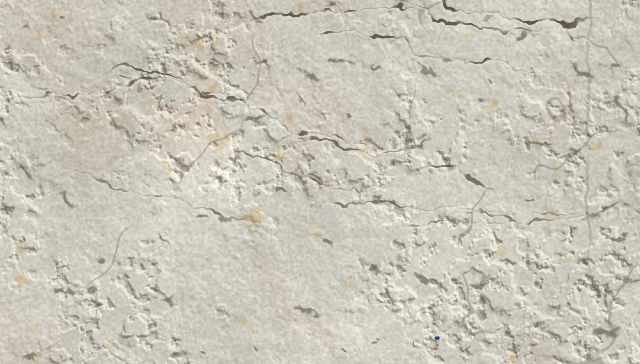
Write a Shadertoy shader that draws this texture.

```glsl
float hash(vec2 cell) {
    uvec2 u = uvec2(ivec2(cell) + 4096);
    uint h = u.x * 1597334673u ^ u.y * 3812015801u;
    h = (h ^ (h >> 15)) * 2246822519u;
    h ^= h >> 13;
    return float(h & 65535u) / 65535.0;
}

float noise(vec2 p) {
    vec2 c = floor(p), f = fract(p);
    f = f * f * (3.0 - 2.0 * f);
    float low = mix(hash(c), hash(c + vec2(1, 0)), f.x);
    float high = mix(hash(c + vec2(0, 1)), hash(c + vec2(1, 1)), f.x);
    return mix(low, high, f.y);
}

// Each octave is turned so that no lattice direction shows
float fbm(vec2 p) {
    float sum = 0.0, amp = 0.53;
    for (int i = 0; i < 4; i++) {
        p = mat2(1.6, 1.2, -1.2, 1.6) * p + 17.3;
        sum += amp * noise(p * 0.5);
        amp *= 0.5;
    }
    return sum;
}

// Plaster height: soft swells, ragged chips, small pits and grit
float relief(vec2 p) {
    float rough = 0.2 + 0.8 * smoothstep(0.38, 0.62, fbm(p * 5.0 + 3.0));
    float chips = smoothstep(0.5, 0.64, fbm(p * 19.0));
    float pits = smoothstep(0.56, 0.74, fbm(p * 31.0 + 9.0));
    return 0.55 * fbm(p * 12.0) + rough * (0.36 * chips - 0.38 * pits) + 0.1 * fbm(p * 75.0);
}

// Long broken cracks drifting down to the right: x = dark line, y = lit lower lip
vec2 cracks(vec2 p, float px) {
    vec2 result = vec2(0);
    vec2 q = p + 0.13 * (vec2(fbm(p * 5.0), fbm(p * 5.0 + 70.0)) - 0.5);
    q.y += 0.035 * (fbm(p * 21.0) - 0.5) + 0.01 * (noise(p * 75.0) - 0.5);
    for (int i = 0; i < 10; i++) {
        float id = float(i);
        float start = 1.3 * hash(vec2(id, 3)) - 0.1;
        float span = 0.35 + 0.6 * hash(vec2(id, 8));
        float along = (q.x - start) / span;
        float tilt = -0.42 * hash(vec2(id, 12)) + 0.06;
        float d = q.y - (1.03 - 0.072 * id + tilt * (q.x - start));
        float ends = smoothstep(0.0, 0.1, along) * smoothstep(1.0, 0.8, along);
        float fade = ends * mix(1.0, 0.6, id / 9.0);
        float open = smoothstep(0.35, 0.75, noise(p * 30.0 + id * 7.0));
        float width = 0.0032 * open * fade;
        float line = 1.0 - smoothstep(width, width + 0.002 + 0.5 * px, abs(d));
        float lip = smoothstep(-0.015, -0.006, d) * smoothstep(0.0, -0.004, d);
        result = max(result, fade * vec2(line * (0.3 + 0.7 * open), lip));
    }
    return result;
}

// Scattered ragged gouges, one candidate per cell
float gouges(vec2 p) {
    float dark = 0.0;
    vec2 q = p + 0.04 * (vec2(fbm(p * 32.0), fbm(p * 32.0 + 30.0)) - 0.5);
    vec2 cell = floor(q * 8.0);
    for (int k = 0; k < 9; k++) {
        vec2 c = cell + vec2(k % 3 - 1, k / 3 - 1);
        vec2 center = (c + 0.15 + 0.7 * vec2(hash(c + 50.0), hash(c + 90.0))) / 8.0;
        float size = hash(c + 130.0), angle = mix(-1.0, 0.2, hash(c + 170.0));
        vec2 v = mat2(cos(angle), -sin(angle), sin(angle), cos(angle)) * (q - center);
        float d = length(v / mix(vec2(0.010, 0.004), vec2(0.042, 0.009), size * size * size));
        d += 1.8 * (fbm(p * 55.0) - 0.5);
        dark = max(dark, step(0.5, hash(c + 210.0)) * smoothstep(1.3, 0.3, d));
    }
    return dark;
}

void mainImage(out vec4 fragColor, in vec2 fragCoord) {
    vec2 p = fragCoord / iResolution.y;
    float px = 1.0 / iResolution.y;

    // Raking sun from the upper right, with short cast shadows
    vec2 sun = vec2(0.0026, 0.0040);
    float height = relief(p), shadow = 0.0;
    float slope = height - relief(p + sun);
    for (float k = 2.0; k < 5.0; k++)
        shadow = max(shadow, relief(p + sun * k) - height - 0.05 * k);
    float tone = 0.775 + clamp(2.3 * slope, -0.4, 0.25) - min(1.1 * shadow, 0.4);
    tone += 0.34 * (fbm(p * 3.0 + 20.0) - 0.5) + 0.2 * (noise(p * 160.0) - 0.5);
    vec3 color = mix(vec3(0.50, 0.47, 0.40), vec3(0.81, 0.80, 0.76), min(tone / 0.775, 1.0));
    color = mix(color, vec3(0.91, 0.90, 0.85), max(tone - 0.775, 0.0) / 0.225);

    // Faint rose stain and sparse ochre weathering
    vec2 stain = (p - vec2(0.45, 0.7)) * vec2(4, 9);
    float rose = 0.8 * exp(-dot(stain, stain)) * smoothstep(0.3, 0.6, fbm(p * 11.0));
    rose += 0.2 * smoothstep(0.5, 0.7, fbm(p * 4.0 + 60.0));
    color *= mix(vec3(1), vec3(1.0, 0.94, 0.91), rose);
    float ochre = smoothstep(0.68, 0.9, fbm(p * 19.0 + 110.0));
    color *= mix(vec3(1), vec3(0.97, 0.89, 0.74), ochre);

    // Wandering hairlines and an upright grey seam on the right
    float hair = abs(fbm(p * 2.6 + 33.0) - 0.5);
    hair = smoothstep(0.009, 0.002, hair) * smoothstep(0.45, 0.65, noise(p * 7.0));
    float seam = abs(p.x - 1.62 - 0.04 * (fbm(vec2(p.y * 9.0, 5.0)) - 0.5));
    seam = smoothstep(0.006, 0.001, seam) * smoothstep(0.15, 0.45, p.y) * noise(p * 14.0);
    color = mix(color, vec3(0.46, 0.44, 0.39), max(0.75 * seam, 0.4 * hair));

    // Gouges, lit lips and crack shadows
    color = mix(color, vec3(0.44, 0.41, 0.33), 0.75 * gouges(p));
    vec2 crack = cracks(p, px);
    color = mix(color, vec3(0.92, 0.90, 0.85), 0.4 * crack.y);
    color = mix(color, vec3(0.29, 0.25, 0.18), 0.85 * crack.x);

    // Small blue paint fleck
    float fleck = length((p - vec2(1.2, 0.07)) * vec2(1.0, 1.3)) + 0.006 * noise(p * 150.0);
    color = mix(color, vec3(0.16, 0.27, 0.50), smoothstep(0.011, 0.007, fleck));
    fragColor = vec4(clamp(color, 0.0, 1.0), 1.0);
}
```
